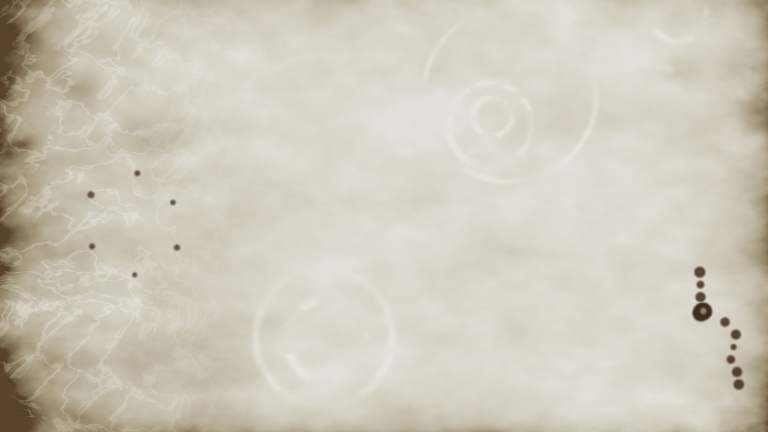
This texture is drawn by a WebGL 2 fragment shader. Its source:

```glsl
#version 300 es
precision highp float;
// Aged parchment: browned edges, mottled stains, faint pale rings and ink droplets.
uniform vec2 u_resolution;
out vec4 fragColor;

const float TAU = 6.2832;
const vec3 PAPER = vec3(0.885, 0.877, 0.855);
const vec3 CREAM = vec3(0.82, 0.80, 0.74);
const vec3 SAND  = vec3(0.74, 0.71, 0.63);
const vec3 TAN   = vec3(0.65, 0.60, 0.49);
const vec3 UMBER = vec3(0.52, 0.46, 0.35);
const vec3 BROWN = vec3(0.35, 0.26, 0.17);
const vec3 INK   = vec3(0.25, 0.17, 0.11);

float hash(vec2 p) {
  vec3 q = fract(vec3(p.xyx) * 0.1031);
  q += dot(q, q.yzx + 33.33);
  return fract((q.x + q.y) * q.z);
}

float noise(vec2 p) {
  vec2 i = floor(p), f = fract(p);
  f = f * f * (3.0 - 2.0 * f);
  return mix(mix(hash(i), hash(i + vec2(1, 0)), f.x),
             mix(hash(i + vec2(0, 1)), hash(i + vec2(1, 1)), f.x), f.y);
}

float fbm(vec2 p) {
  float sum = 0.0, amp = 0.5;
  for (int i = 0; i < 5; i++) {
    sum += amp * noise(p);
    p = mat2(1.6, 1.2, -1.2, 1.6) * p + 7.3;
    amp *= 0.5;
  }
  return sum;
}

// Soft elliptical falloff, 1 at the centre
float blob(vec2 p, vec2 centre, vec2 size) {
  vec2 d = (p - centre) / size;
  return exp(-dot(d, d));
}

float disc(vec2 p, vec2 centre, float radius, float soft) {
  return 1.0 - smoothstep(radius - soft, radius + soft, length(p - centre));
}

// Pale ring, worn away by noise
float ring(vec2 p, vec2 centre, float radius, float width, float wear) {
  float d = (length(p - centre) - radius) / width;
  return exp(-d * d) * smoothstep(0.38, 0.6, wear);
}

// Each whole step of age moves to the next darker tone
vec3 paperTone(float age) {
  vec3 c = mix(PAPER, CREAM, clamp(age, 0.0, 1.0));
  c = mix(c, SAND, clamp(age - 1.0, 0.0, 1.0));
  c = mix(c, TAN, clamp(age - 2.0, 0.0, 1.0));
  c = mix(c, UMBER, clamp(age - 3.0, 0.0, 1.0));
  return mix(c, BROWN, clamp(age - 4.0, 0.0, 1.0));
}

// Droplets strewn around a loose ring
float ringDrops(vec2 p, vec2 centre, float radius, float soft) {
  float ink = 0.0;
  for (int i = 0; i < 6; i++) {
    float k = float(i), a = TAU * k / 6.0 - 0.55;
    float r = radius * (0.85 + 0.3 * hash(vec2(k, 4.0)));
    float size = mix(0.005, 0.008, hash(vec2(k, 9.0)));
    ink = max(ink, disc(p, centre + r * vec2(cos(a), sin(a)), size, soft));
  }
  return ink;
}

// Droplets along a bent, falling trail
float trailDrops(vec2 p, vec2 start, vec2 end, float soft) {
  float ink = 0.0;
  for (int i = 0; i < 10; i++) {
    float k = float(i), t = k / 9.0;
    vec2 c = vec2(mix(start.x, end.x, smoothstep(0.3, 0.55, t)), mix(start.y, end.y, t));
    c.x += 0.026 * (hash(vec2(k, 2.0)) - 0.5);
    ink = max(ink, disc(p, c, mix(0.006, 0.013, hash(vec2(k, 6.0))), soft));
  }
  return ink;
}

void main() {
  vec2 p = gl_FragCoord.xy / u_resolution.y;
  float right = u_resolution.x / u_resolution.y - p.x;
  float soft = 0.002 + 1.0 / u_resolution.y;

  // Cloudy, slightly horizontal grain
  float cloud = fbm(p * vec2(4.0, 7.0) + 3.0);
  float grain = fbm(p * vec2(16.0, 24.0) + 11.0);
  float veins = 1.0 - abs(2.0 * fbm(p * 20.0 + 4.0 * cloud) - 1.0);
  vec2 w = p + 0.05 * (vec2(grain, cloud) - 0.5);

  // Browning from the edges and corners
  float edge = 2.2 * exp(-p.x / 0.06) + 1.5 * exp(-p.x / 0.28)
             + 2.2 * exp(-right / 0.05) + 0.5 * exp(-right / 0.16)
             + 1.7 * exp(-p.y / 0.03) + 0.8 * exp(-(1.0 - p.y) / 0.035);
  edge += 2.0 * blob(w, vec2(0.0, 0.98), vec2(0.12, 0.10));
  edge += 1.8 * blob(w, vec2(0.0, 0.03), vec2(0.10, 0.07));
  edge += 1.5 * blob(w, vec2(1.78, 0.02), vec2(0.09, 0.08));
  edge += 0.9 * blob(w, vec2(1.78, 0.79), vec2(0.07, 0.07));
  edge += 0.7 * blob(w, vec2(0.18, 0.18), vec2(0.32, 0.20));
  float age = 0.42 + 1.6 * (cloud - 0.48) + 0.8 * (grain - 0.48);
  age += edge * (0.3 + 0.8 * cloud + 0.65 * grain);
  age -= 0.35 * blob(p, vec2(1.40, 0.35), vec2(0.35, 0.35));

  // Soft stains
  age += 1.1 * blob(w, vec2(0.19, 0.80), vec2(0.05, 0.04));
  age += 1.5 * blob(w, vec2(0.05, 0.67), vec2(0.03, 0.02));
  age += 0.9 * blob(w, vec2(0.38, 0.69), vec2(0.08, 0.05));
  age += 0.8 * blob(w, vec2(1.59, 0.835), vec2(0.045, 0.03));

  // Pale rings and fibres
  float pale = ring(p, vec2(0.75, 0.22), 0.158, 0.010, cloud + 0.08)
             + ring(p, vec2(0.76, 0.21), 0.095, 0.012, grain)
             + ring(p, vec2(1.135, 0.71), 0.097, 0.008, grain + 0.05)
             + ring(p, vec2(1.14, 0.73), 0.045, 0.008, grain)
             + ring(p, vec2(1.18, 0.78), 0.20, 0.007, cloud)
             + ring(p, vec2(1.57, 0.97), 0.065, 0.009, grain);
  age -= 0.45 * pale + 0.8 * smoothstep(0.85, 1.0, veins) * smoothstep(0.7, 0.0, p.x);
  vec3 colour = paperTone(max(age, 0.0)) + 0.02 * pale;

  // Ink droplets and one large blot with a lighter heart
  float ink = max(ringDrops(p, vec2(0.315, 0.485), 0.11, soft) * 0.75,
                  trailDrops(p, vec2(1.61, 0.37), vec2(1.70, 0.11), soft) * 0.85);
  vec2 blot = vec2(1.625, 0.278);
  ink = max(ink, disc(w * 0.2 + p * 0.8, blot, 0.022, soft));
  ink -= 0.5 * disc(p, blot + vec2(0.003, 0.002), 0.007, soft) * ink;
  fragColor = vec4(mix(colour, INK, ink), 1.0);
}
```
